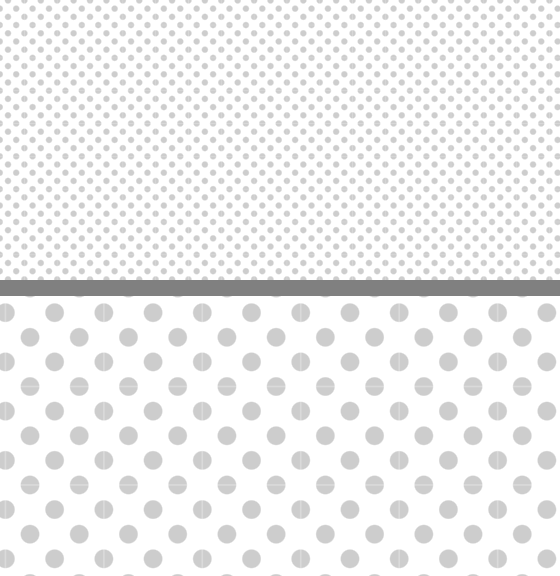
Top: the whole. Bottom: its middle third, enlarged.
A WebGL 2 fragment shader for this pattern:

```glsl
#version 300 es
precision highp float;
// Staggered grey polka dots on white: two square grids of discs, offset by
// half a cell. Faint pale seams cross some dots along a coarser square grid.

uniform vec2 u_resolution;
out vec4 fragColor;

const vec3 PAPER = vec3(1.0);
const vec3 DOT_GREY = vec3(0.805);
const vec3 SEAM_GREY = vec3(0.89);

const float PITCH = 0.0586;                 // cell size, in canvas heights
const vec2 ORIGIN = vec2(0.0285, 0.0022);   // centre of the first dot
const float DOT_RADIUS = 0.189;             // in cells, as are the values below
const float SEAM_PERIOD = 2.0;
const vec2 SEAM_OFFSET = vec2(1.0, 1.5);
const float SEAM_HALF_WIDTH = 0.016;
const float SEAM_STRENGTH = 0.6;

// Offset from the nearest point of a unit grid
vec2 nearest(vec2 p) {
    return fract(p + 0.5) - 0.5;
}

// Coverage of a shape from its signed distance, one pixel wide at the edge
float coverage(float distance, float pixel) {
    return clamp(0.5 - distance / pixel, 0.0, 1.0);
}

void main() {
    vec2 cell = (gl_FragCoord.xy / u_resolution.y - ORIGIN) / PITCH;
    float pixel = 1.0 / (u_resolution.y * PITCH);

    // Two interleaved grids of discs
    float centreDistance = min(length(nearest(cell)), length(nearest(cell + 0.5)));
    float dotMask = coverage(centreDistance - DOT_RADIUS, 1.3 * pixel);

    // Thin seams, seen only inside the dots
    vec2 seamOffset = abs(nearest((cell - SEAM_OFFSET) / SEAM_PERIOD)) * SEAM_PERIOD;
    float seamDistance = min(seamOffset.x, seamOffset.y) - SEAM_HALF_WIDTH;
    float seamMask = SEAM_STRENGTH * coverage(seamDistance, pixel);

    vec3 dotColour = mix(DOT_GREY, SEAM_GREY, seamMask);
    fragColor = vec4(mix(PAPER, dotColour, dotMask), 1.0);
}
```
